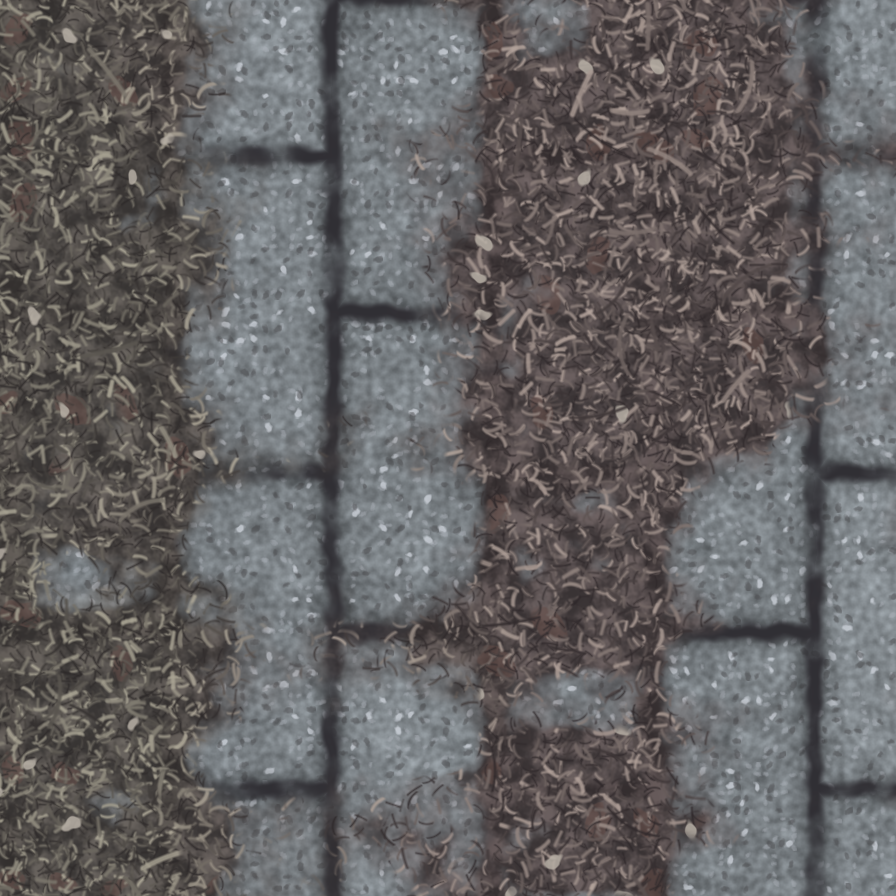
A Shadertoy shader for this texture:

```glsl
// Worn grey paving bricks in staggered columns, half buried under dry plant litter.

vec2 hash2(vec2 p) {
    vec3 q = fract(p.xyx * vec3(0.1031, 0.1030, 0.0973));
    q += dot(q, q.yzx + 33.33);
    return fract((q.xx + q.yz) * q.zy);
}

// Gradient noise, roughly -0.7 to 0.7
float noise(vec2 p) {
    vec2 i = floor(p), f = fract(p), w = f * f * (3.0 - 2.0 * f);
    vec4 g;
    for (int k = 0; k < 4; k++) {
        vec2 o = vec2(k & 1, k >> 1);
        float a = 6.2832 * hash2(i + o + 40.0).x;
        g[k] = dot(vec2(cos(a), sin(a)), f - o);
    }
    return mix(mix(g.x, g.y, w.x), mix(g.z, g.w, w.x), w.y);
}

float fbm(vec2 p) {
    float sum = 0.0, amp = 1.0;
    for (int k = 0; k < 4; k++) {
        sum += amp * noise(p);
        p = mat2(1.6, 1.2, -1.2, 1.6) * p + 7.3;
        amp *= 0.55;
    }
    return sum;
}

// How deep the litter lies: every third column is buried, with bare patches
float litterCover(vec2 p, float u) {
    float c = 0.8 * (cos(6.2832 * (max(u, 0.4) - 0.5) / 3.0) - 0.5);
    c += 1.7 * exp(-2.2 * pow(u - 4.4, 2.0)) * smoothstep(0.44, 0.56, p.y);
    c += 0.5 * smoothstep(0.5, 0.1, p.y) * smoothstep(3.2, 2.2, u);
    float patchWave = cos(25.13 * (p.y - 0.1) - floor(u));
    float bare = smoothstep(0.3, 1.0, patchWave) * sin(3.1416 * fract(u));
    c -= bare * (smoothstep(0.5, 0.4, p.y) + smoothstep(0.86, 0.93, p.y) * step(2.0, u));
    return c + 0.16 + 0.8 * fbm(p * 9.0 + 3.0) + 0.3 * noise(p * 42.0);
}

// One layer of curved fibres; half length and half width are in cells
void addFibres(inout vec3 color, vec2 p, float cells, vec2 size, float cover, float seed, vec3 tint) {
    vec2 q = p * cells;
    float soft = cells * max(0.0019, 1.0 / iResolution.y);
    for (int k = 0; k < 9; k++) {
        vec2 cell = floor(q) + vec2(k % 3 - 1, k / 3 - 1);
        vec2 r = hash2(cell + seed), s = hash2(cell + seed + 57.0);
        float a = 6.2832 * s.x;
        vec2 d = mat2(cos(a), -sin(a), sin(a), cos(a)) * (q - cell - r);
        d.y += (r.x - 0.5) * 1.4 * d.x * d.x;
        float len = size.x * (0.4 + 0.6 * r.y);
        float dist = length(vec2(max(abs(d.x) - len, 0.0), d.y)) - size.y * (0.5 + 0.9 * s.y);
        float shown = smoothstep(0.0, 0.25, cover + 1.3 * (r.y - 0.6));
        vec3 fibre = mix(vec3(0.17, 0.155, 0.165), vec3(0.69, 0.67, 0.64), s.y * s.y) * tint;
        color = mix(color, fibre, 0.85 * shown * smoothstep(soft, -soft, dist));
    }
}

// Sparse rounded bits: pale grains on stone, chips and leaves on litter
float bits(vec2 p, float cells, float radius, float density, float seed) {
    vec2 q = p * cells, cell = floor(q), r = hash2(cell + seed), s = hash2(cell + seed + 19.0);
    vec2 d = q - cell - mix(vec2(0.35), vec2(0.65), r);
    float a = 6.2832 * s.y;
    d = mat2(cos(a), -sin(a), sin(a), cos(a)) * d * vec2(0.8, 1.3);
    float dist = length(d) + 0.12 * noise(q * 4.0) - radius * (0.6 + 0.4 * r.x);
    float soft = cells * max(0.0018, 1.0 / iResolution.y);
    return step(1.0 - density, s.x) * smoothstep(soft, -soft, dist);
}

void mainImage(out vec4 fragColor, in vec2 fragCoord) {
    vec2 p = fragCoord / iResolution.xy;
    vec2 bent = p + 0.006 * vec2(noise(p * 9.0), noise(p * 9.0 + 31.0))
                  + 0.007 * vec2(noise(p * 45.0), noise(p * 45.0 + 17.0));

    // Staggered brick grid
    vec2 brickSize = vec2(0.1795, 0.354);
    vec2 grid = (bent - vec2(0.0115, 0.118)) / brickSize;
    float column = floor(grid.x);
    grid.y -= 0.5 * mod(column + 1.0, 2.0);
    vec2 f = fract(grid), edge = min(f, 1.0 - f) * brickSize;
    float gap = min(edge.x, edge.y);
    float cover = litterCover(p, grid.x) + 0.2 * smoothstep(0.025, 0.005, gap);

    // Mottled stone with pale and dark grains
    float shade = 0.51 + 0.05 * fbm(p * 14.0) + 0.10 * fbm(p * 50.0) + 0.12 * noise(p * 125.0);
    shade += 0.04 * (hash2(vec2(column, floor(grid.y)) + 5.0).x - 0.5);
    vec3 color = shade * vec3(0.97, 1.02, 1.055);
    color = mix(color, vec3(0.80, 0.82, 0.85), 0.8 * bits(p, 62.0, 0.28, 0.15, 3.0));
    color = mix(color, vec3(0.68, 0.70, 0.73), 0.5 * bits(p + 0.37, 100.0, 0.36, 0.22, 8.0));
    color = mix(color, vec3(0.28, 0.28, 0.29), 0.5 * bits(p + 0.71, 80.0, 0.36, 0.2, 12.0));

    // Broken dark joints with soft shoulders
    color *= mix(0.76, 1.0, smoothstep(0.004, 0.03, gap));
    float joint = smoothstep(0.014, 0.003, gap) * smoothstep(-0.55, 0.15, noise(p * 11.0) + 0.5 * noise(p * 37.0));
    color = mix(color, vec3(0.19, 0.185, 0.205), joint);

    // Thin dirt spreading from a litter bed, olive at the left, russet at the right
    vec3 tint = mix(vec3(1.0, 1.0, 0.94), vec3(1.035, 0.97, 0.965), smoothstep(0.1, 0.6, p.x + 0.3 * noise(p * 5.0)));
    vec3 bed = mix(vec3(0.20, 0.185, 0.19), vec3(0.40, 0.375, 0.375), smoothstep(-0.5, 0.6, fbm(p * 32.0)));
    float dirt = 0.45 * smoothstep(-0.75, 0.05, cover) + 0.48 * smoothstep(-0.15, 0.25, cover);
    color = mix(color, bed * tint, dirt);
    float leaf = bits(p + 0.13, 17.0, 0.33, 0.2, 21.0) * smoothstep(0.1, 0.4, cover);
    color = mix(color, vec3(0.39, 0.30, 0.28), 0.6 * leaf);

    // Fibres from fine to coarse, then pale chips and a few long stalks
    for (int k = 0; k < 6; k++) {
        float n = float(k);
        addFibres(color, p + 0.173 * n, 68.0 - 5.0 * n, vec2(0.46, 0.075), cover, 23.0 * n, tint);
    }
    float chip = bits(p + 0.29, 26.0, 0.24, 0.08, 33.0) * smoothstep(-0.1, 0.2, cover);
    color = mix(color, vec3(0.72, 0.69, 0.65), 0.85 * chip);
    addFibres(color, p, 13.0, vec2(0.42, 0.028), cover - 0.5, 91.0, tint);

    fragColor = vec4(clamp(color, 0.0, 1.0), 1.0);
}
```
